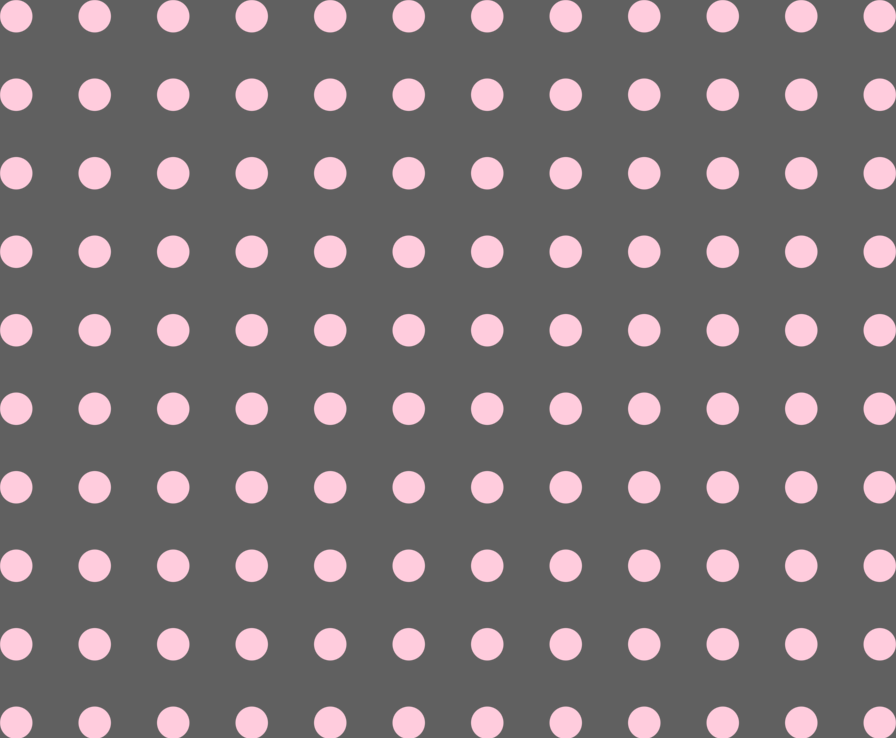
Write a WebGL 1 fragment shader that draws this pattern.

```glsl
precision highp float;

// Regular grid of pale pink dots on flat mid grey, twelve across and ten down.
// Space is folded into square cells, each holding one circle distance function;
// the outer dots touch the left, right and top edges of the canvas.

uniform vec2 u_resolution;

const float COLUMNS = 12.0;
const float DOT_RADIUS = 0.0181; // in canvas widths
const vec3 GREY = vec3(0.378);
const vec3 PINK = vec3(1.0, 0.8, 0.867);

// Offset from the nearest centre of a square lattice starting at origin
vec2 latticeOffset(vec2 p, vec2 origin, float pitch) {
  return (fract((p - origin) / pitch + 0.5) - 0.5) * pitch;
}

float circleDistance(vec2 p, float radius) {
  return length(p) - radius;
}

// Coverage of a shape, softened across its edge
float coverage(float dist, float softness) {
  return 1.0 - smoothstep(-softness, softness, dist);
}

void main() {
  // Canvas widths, measured from the top left corner
  vec2 p = vec2(gl_FragCoord.x, u_resolution.y - gl_FragCoord.y) / u_resolution.x;
  float pixel = 1.0 / u_resolution.x;

  // Fit the columns exactly between the two side edges
  float pitch = (1.0 - 2.0 * DOT_RADIUS) / (COLUMNS - 1.0);
  vec2 offset = latticeOffset(p, vec2(DOT_RADIUS), pitch);

  float dot_mask = coverage(circleDistance(offset, DOT_RADIUS), 0.85 * pixel);
  gl_FragColor = vec4(mix(GREY, PINK, dot_mask), 1.0);
}
```
